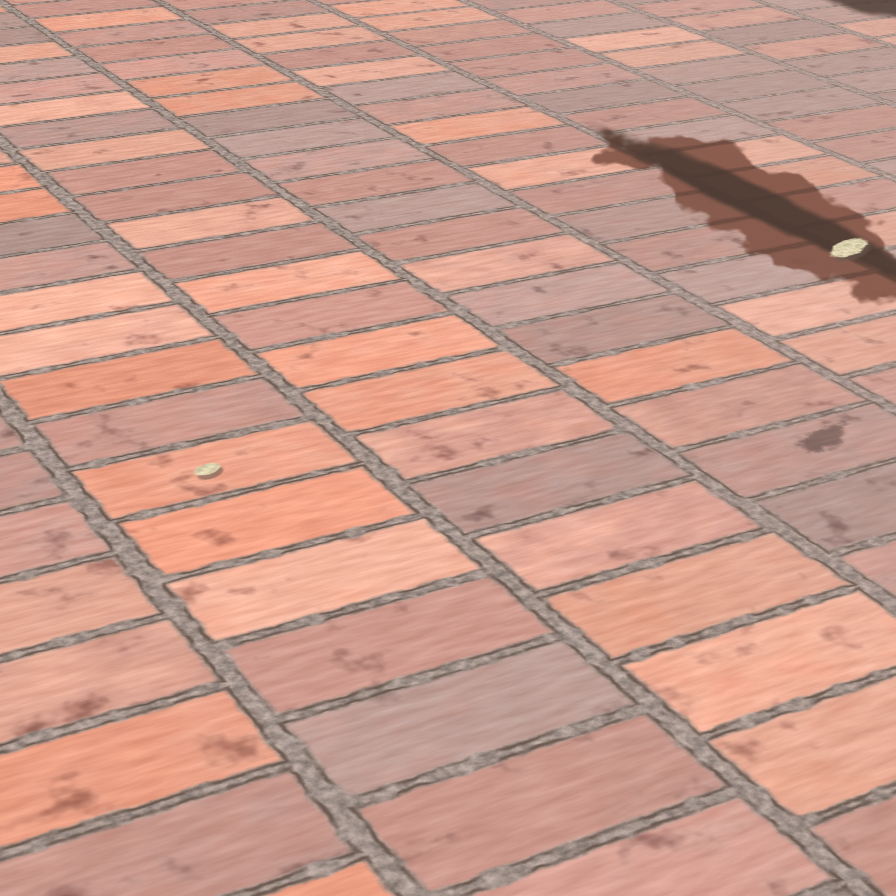
Give the GLSL for this texture, as a Shadertoy shader.

```glsl
const vec3 ORANGE = vec3(0.94, 0.63, 0.52);
const vec3 PEACH = vec3(0.94, 0.70, 0.61);
const vec3 ROSE = vec3(0.82, 0.61, 0.56);
const vec3 MAUVE = vec3(0.73, 0.61, 0.58);
const vec3 MORTAR = vec3(0.64, 0.58, 0.55);
const vec3 CREVICE = vec3(0.42, 0.35, 0.31);
const vec3 HAZE = vec3(0.78, 0.67, 0.64);
const vec3 WET = vec3(0.46, 0.30, 0.25);
const vec3 PUDDLE = vec3(0.29, 0.23, 0.20);
const vec3 LEAF = vec3(0.86, 0.82, 0.68);

float hash(vec2 p) {
    p = fract(p * vec2(123.34, 456.21));
    p += dot(p, p + 45.32);
    return fract(p.x * p.y);
}

float corner(vec2 cell, vec2 offset) {
    float angle = 6.2832 * hash(cell);
    return dot(vec2(cos(angle), sin(angle)), offset);
}

// Gradient noise, about -0.7 to 0.7
float noise(vec2 p) {
    vec2 i = floor(p), f = p - i;
    vec2 w = f * f * f * (f * (f * 6.0 - 15.0) + 10.0);
    vec2 e = vec2(1.0, 0.0);
    float low = mix(corner(i, f), corner(i + e.xy, f - e.xy), w.x);
    float high = mix(corner(i + e.yx, f - e.yx), corner(i + e.xx, f - e.xx), w.x);
    return mix(low, high, w.y);
}

float fbm(vec2 p) {
    float sum = 0.0, gain = 0.6;
    for (int i = 0; i < 4; i++) {
        sum += gain * noise(p);
        p = mat2(1.6, 1.2, -1.2, 1.6) * p + 7.3;
        gain *= 0.5;
    }
    return sum;
}

// Floor coordinates from the two vanishing points of the joints
vec2 floorPlane(vec2 s, vec2 vanishLeft, vec2 vanishRight) {
    vec2 span = vanishRight - vanishLeft;
    float depth = s.y - vanishLeft.y - (s.x - vanishLeft.x) * span.y / span.x;
    vec2 ray = vec2(s.x - vanishLeft.x, vanishRight.x - s.x) / depth;
    return (ray - vec2(0.8445, 2.484)) / vec2(0.354, 0.2515);
}

// Normalised distance to a tilted ellipse: 1 on its rim
float ellipse(vec2 s, vec2 center, vec2 radius, float angle) {
    float c = cos(angle), k = sin(angle);
    vec2 d = s - center;
    return length(vec2(c * d.x + k * d.y, c * d.y - k * d.x) / radius);
}

float blot(float distance, float softness) {
    return 1.0 - smoothstep(1.0 - softness, 1.0 + softness, distance);
}

// Fired clay tint, from orange at 0 to mauve at 1
vec3 clay(float tone) {
    float t = clamp(tone, 0.0, 1.0) * 3.0;
    vec3 color = mix(ORANGE, PEACH, smoothstep(0.2, 1.0, t));
    color = mix(color, ROSE, smoothstep(1.0, 1.7, t));
    return mix(color, MAUVE, smoothstep(1.9, 2.8, t));
}

void mainImage(out vec4 fragColor, in vec2 fragCoord) {
    vec2 uv = fragCoord / iResolution.xy;
    vec2 s = vec2(uv.x, 1.0 - uv.y);
    vec2 ground = floorPlane(s, vec2(-0.82, -0.553), vec2(4.297, -0.391));
    vec2 blur = fwidth(ground);

    // Staggered bricks with worn edges
    vec2 p = ground;
    float column = floor(p.x);
    p.y -= mix(0.12, 0.66, mod(column, 2.0));
    vec2 id = vec2(column, floor(p.y));
    vec2 q = fract(p) - 0.5;
    vec2 grain = ground * vec2(2.1, 1.0);
    float wear = fbm(grain * 5.0);
    vec2 halfSize = vec2(0.463, 0.442) - 0.015 * vec2(hash(id + 3.0), hash(id + 9.0));
    vec2 inset = halfSize - abs(q) + wear * vec2(0.022, 0.045);
    vec2 edge = smoothstep(-blur - 0.008, blur + 0.008, inset);
    float brickMask = edge.x * edge.y;

    // Streaked and blotched clay, greyer with distance
    float detail = 1.0 / (1.0 + 30.0 * blur.y * blur.y);
    float streak = fbm(vec2(grain.x * 2.5, grain.y * 13.0) + 17.0 * hash(id));
    float stain = fbm(grain * 2.2 + 31.0 * hash(id + 5.0));
    float tone = hash(id + 21.0) * 0.95 + 0.2 * (s.x - s.y) + 0.06 + 0.18 * stain;
    vec3 brick = clay(tone) * (1.0 + 0.1 * (hash(id + 41.0) - 0.5));
    brick *= 1.0 + detail * streak * vec3(0.13, 0.2, 0.22);
    brick *= 1.0 - 0.35 * smoothstep(0.18, 0.5, stain) * vec3(0.8, 1.0, 1.0);

    // Grainy mortar with dark gaps along the brick edges
    float grit = fbm(grain * 13.0);
    vec3 joint = MORTAR * (1.0 + 0.5 * detail * grit);
    float gap = 1.0 - smoothstep(0.0, 0.03, abs(min(inset.x * 2.1, inset.y) + 0.025));
    joint = mix(joint, CREVICE, gap * detail * smoothstep(-0.25, 0.3, wear + 0.1));
    vec3 color = mix(joint, brick, brickMask);
    color = mix(color, HAZE, 0.35 * smoothstep(0.0, 0.9, s.x - s.y));

    // Water lying along a joint, with smaller damp marks
    float ragged = fbm(s * vec2(13.0, 20.0));
    float pool = ellipse(s, vec2(0.86, 0.235), vec2(0.18, 0.046), 0.43) + 0.9 * ragged;
    float core = ellipse(s, vec2(0.86, 0.233), vec2(0.19, 0.017), 0.43) + 0.5 * ragged;
    float damp = ellipse(s, vec2(0.918, 0.488), vec2(0.025, 0.014), -0.4) + 1.2 * wear;
    float shade = ellipse(s, vec2(0.99, 0.0), vec2(0.1, 0.018), 0.2) + 0.5 * ragged;
    color = mix(color, WET * (0.9 + 0.2 * brickMask), 0.9 * blot(pool, 0.07));
    color = mix(color, PUDDLE, 0.85 * blot(core, 0.25));
    color = mix(color, color * 0.7, blot(damp, 0.3));
    color = mix(color, PUDDLE, 0.8 * blot(shade, 0.25));

    // Two fallen leaves and their shadows
    for (int i = 0; i < 2; i++) {
        vec2 center = mix(vec2(0.947, 0.277), vec2(0.231, 0.524), float(i));
        vec2 radius = vec2(0.021, 0.009) * (1.0 - 0.3 * float(i));
        float shadow = ellipse(s, center + 0.004, radius, -0.3);
        float leaf = ellipse(s, center, radius, -0.3) + 0.4 * wear;
        color = mix(color, CREVICE, 0.6 * blot(shadow, 0.2));
        color = mix(color, LEAF * (1.0 + 0.3 * grit), blot(leaf, 0.15));
    }
    fragColor = vec4(clamp(color, 0.0, 1.0), 1.0);
}
```
